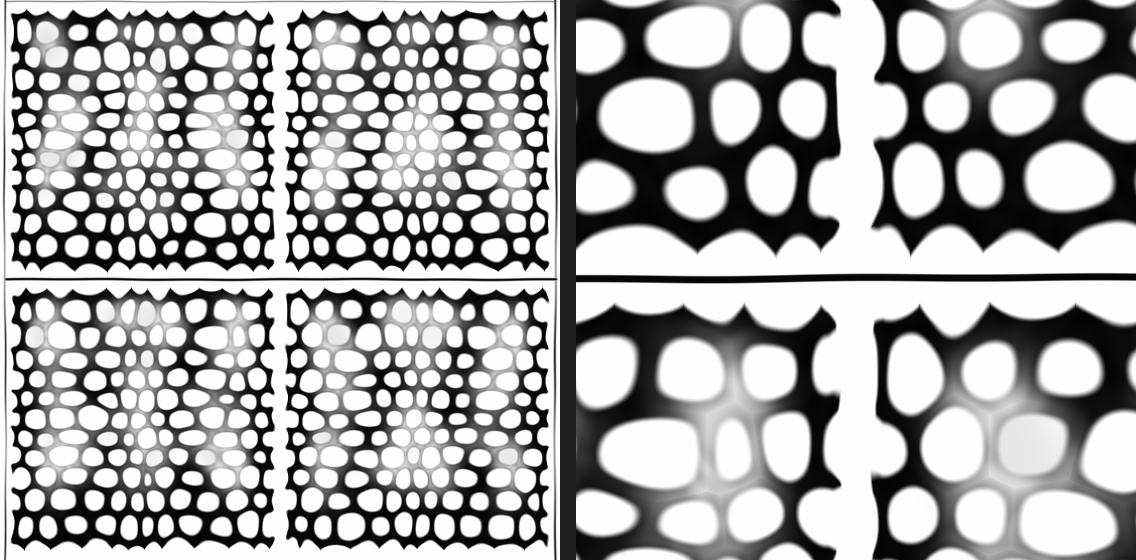
Left: the whole. Right: its middle third, enlarged.
Reproduce this pattern procedurally as a Shadertoy shader.

```glsl
#define GRID vec2(11.0, 12.0)
#define PANEL_SIZE vec2(0.470, 0.479)
#define PANEL_STEP vec2(0.490, 0.497)
#define PANEL_START vec2(0.255, 0.252)
#define JITTER vec2(0.40, 0.24)
#define SIZE_SPREAD 0.44
#define ROUNDING 9.0
#define WALL 0.082
#define SOFTNESS 0.045
#define INK 0.025
#define PAPER 0.997
#define TAU 6.2831853

float hash(vec2 p) {
    return fract(sin(dot(p, vec2(127.1, 311.7))) * 43758.55);
}

// Staggered cell centre in xy, size weight in z; sizes roughly mirror left to right
vec3 cellSite(vec2 id, float seed) {
    vec2 base = id + vec2(0.25 + 0.5 * mod(id.y, 2.0), 0.0);
    vec2 jitter = vec2(hash(id + seed), hash(id + seed + 41.3)) - 0.5;
    vec2 mirrorKey = vec2(floor(abs(base.x - 0.5 * GRID.x) + 0.5), id.y);
    float size = mix(hash(mirrorKey + seed * 1.7), hash(id + seed + 9.1), 0.4);
    return vec3(base + jitter * JITTER, size * SIZE_SPREAD);
}

// x: smoothed distance to the cell border, y: random value of the cell
vec2 roundedCells(vec2 g, float seed) {
    vec2 origin = floor(g), nearId = origin;
    vec3 nearSite = vec3(0.0);
    float nearest = 1e3;
    for (int j = -2; j <= 2; j++)
    for (int i = -2; i <= 2; i++) {
        vec2 id = origin + vec2(i, j);
        vec3 s = cellSite(id, seed);
        float power = dot(s.xy - g, s.xy - g) - s.z;
        if (power < nearest) { nearest = power; nearSite = s; nearId = id; }
    }
    float sum = 0.0;
    for (int j = -2; j <= 2; j++)
    for (int i = -2; i <= 2; i++) {
        vec2 id = origin + vec2(i, j);
        if (id == nearId) continue;
        vec3 s = cellSite(id, seed);
        float power = dot(s.xy - g, s.xy - g) - s.z;
        float d = (power - nearest) / (2.0 * length(s.xy - nearSite.xy));
        sum += exp(-ROUNDING * d);
    }
    return vec2(-log(sum) / ROUNDING, hash(nearId + seed + 77.7));
}

// Pale washes in three mirrored columns, fading towards the panel rim
float wash(vec2 p, float seed) {
    float x = abs(p.x - 0.5);
    float columns = 0.5 + 0.5 * cos(2.9 * TAU * x + 0.8 * sin(9.0 * p.y + seed));
    float bands = 0.5 + 0.5 * sin(12.0 * p.y + 5.0 * x + seed * 2.3);
    float drift = sin(17.0 * p.x + 8.0 * p.y + seed) * sin(21.0 * p.y - 6.0 * p.x);
    float rim = smoothstep(0.0, 0.16, 0.5 - x)
              * smoothstep(0.04, 0.38, p.y) * smoothstep(1.02, 0.86, p.y);
    float v = 0.24 + 0.8 * columns * (0.3 + 0.7 * bands) + 0.18 * drift;
    return smoothstep(0.04, 0.95, v * rim);
}

// Fine mottling of the ink
float grain(vec2 p) {
    vec2 q = p * 160.0 + 2.0 * sin(p.yx * 47.0);
    return sin(q.x + sin(q.y * 0.7)) * sin(q.y + 1.3 * sin(q.x * 0.6));
}

float stroke(float d, float halfWidth, float aa) {
    return 1.0 - smoothstep(halfWidth - aa, halfWidth + aa, abs(d));
}

void mainImage(out vec4 fragColor, in vec2 fragCoord) {
    vec2 uv = fragCoord / iResolution.xy;
    float aa = 1.0 / min(iResolution.x, iResolution.y);

    // Panel frame
    vec2 panel = step(0.501, uv);
    float seed = 3.7 + 11.3 * panel.x + 23.9 * panel.y;
    vec2 local = uv - PANEL_START - panel * PANEL_STEP;
    vec2 p = local / PANEL_SIZE + 0.5;
    vec2 rim = 0.5 * PANEL_SIZE - abs(local);
    rim += 0.0015 * sin(uv.yx * 95.0 + seed);
    float edge = min(rim.x, rim.y);
    float pale = wash(p, seed);

    // Web of walls: larger cells at top and bottom, long spikes there, short nibs at the sides
    vec2 g = p * GRID + vec2(0.25, -0.35) * sin(TAU * vec2(2.0, 1.0) * p);
    vec2 cell = roundedCells(g, seed);
    float wall = WALL + 0.07 * (cell.y - 0.5) + 0.03 * (0.4 - pale);
    wall = mix(-0.13, wall, smoothstep(-0.004, 0.018, rim.y));
    wall -= 0.12 * smoothstep(0.006, -0.003, rim.x);
    float depth = wall - cell.x;
    float soft = max(SOFTNESS, aa * GRID.x / PANEL_SIZE.x);
    float web = smoothstep(-soft, soft, depth) * smoothstep(-aa, 2.0 * aa, edge);

    // Ink tone and paper inside the holes
    float tone = INK + 0.84 * pale * (0.76 + 1.3 * clamp(depth, 0.0, 0.2));
    tone += grain(uv) * (0.012 + 0.07 * pale);
    float paper = PAPER - 0.09 * smoothstep(0.88, 0.96, cell.y) * pale;
    float shade = mix(paper, clamp(tone, 0.01, 0.94), web);

    // Thin uneven ruled lines around and between the panels
    float wobble = 0.0006 * sin(uv.x * 13.0) + 0.0004 * sin(uv.x * 41.0);
    float span = smoothstep(0.006, 0.012, uv.x) * smoothstep(0.998, 0.992, uv.x);
    float lines = stroke(uv.y - 0.501 - wobble, 0.0021, aa) * span;
    float sway = 0.0015 * sin(uv.y * 7.0) + 0.0005 * sin(uv.y * 37.0);
    float wear = 0.65 + 0.25 * sin(uv.y * 19.0 + 1.0);
    lines = max(lines, stroke(uv.x - 0.009 - sway, 0.0014, aa) * wear);
    lines = max(lines, stroke(uv.x - 0.992 + sway, 0.0018, aa) * wear);
    lines = max(lines, stroke(uv.y - 0.997 - wobble, 0.001, aa) * 0.55 * span);
    shade = mix(shade, INK, lines);

    fragColor = vec4(vec3(shade), 1.0);
}
```
